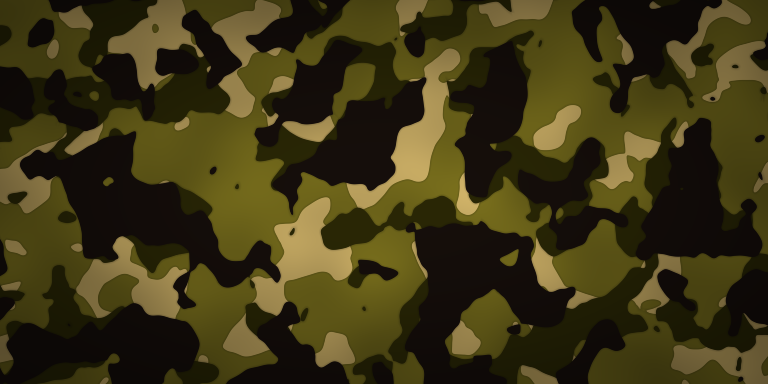
This pattern is drawn by a WebGL 1 fragment shader. Its source:

```glsl
precision highp float;

uniform vec2 u_resolution;

#define PATCH_SCALE 5.0
#define LOBE_WEIGHT 0.55
#define RIPPLE_WEIGHT 0.17
#define WARP_AMOUNT 0.045
#define STRETCH 1.3
#define BLACK_LEVEL 0.105
#define GREEN_LEVEL 0.10
#define TAN_LEVEL 0.155
#define GREEN_FOLLOWS_BLACK 0.35
#define RIM_WIDTH 0.006
#define RIM_DARKENING 0.14
#define VIGNETTE 0.50

const vec3 OLIVE = vec3(0.415, 0.380, 0.098);
const vec3 TAN = vec3(0.71, 0.61, 0.355);
const vec3 DARK_GREEN = vec3(0.155, 0.145, 0.020);
const vec3 BLACK = vec3(0.080, 0.053, 0.040);

mat2 rotation(float angle) {
  float c = cos(angle), s = sin(angle);
  return mat2(c, s, -s, c);
}

float hash(vec2 p) {
  vec3 q = fract(p.xyx * vec3(0.1031, 0.1030, 0.0973));
  q += dot(q, q.yzx + 33.33);
  return fract((q.x + q.y) * q.z);
}

// Contribution of one lattice corner with a random unit gradient
float corner(vec2 cell, vec2 offset) {
  float angle = 6.2832 * hash(cell);
  return dot(vec2(cos(angle), sin(angle)), offset);
}

float gradientNoise(vec2 p) {
  vec2 i = floor(p), f = fract(p);
  vec2 w = f * f * f * (f * (f * 6.0 - 15.0) + 10.0);
  vec2 e = vec2(1.0, 0.0);
  return mix(mix(corner(i, f), corner(i + e, f - e), w.x),
             mix(corner(i + e.yx, f - e.yx), corner(i + 1.0, f - 1.0), w.x), w.y);
}

// Lobed patches: broad shapes, rounded lobes and a fine ripple
float patches(vec2 p, float seed, float angle) {
  vec2 shift = vec2(seed * 17.3, seed * 9.7) + 40.0;
  vec2 warp = vec2(gradientNoise(p * 7.0 + shift),
                   gradientNoise(p * 7.0 + shift.yx + 61.0));
  p = (p + WARP_AMOUNT * warp) * PATCH_SCALE;
  vec2 along = rotation(-angle) * p * vec2(1.0 / STRETCH, STRETCH);
  float broad = gradientNoise(along + shift);
  float lobes = gradientNoise(rotation(0.8) * p * 2.2 + shift + 23.0);
  float ripple = gradientNoise(rotation(1.9) * p * 4.6 + shift + 47.0);
  return broad + LOBE_WEIGHT * lobes + RIPPLE_WEIGHT * ripple;
}

// Signed fields of the layers: x black, y dark green, z tan
vec3 layers(vec2 p) {
  float black = patches(p, 1.0, 0.75);
  float green = 0.9 * patches(p, 2.0, 0.5) + GREEN_FOLLOWS_BLACK * black;
  float sand = patches(p * 0.92, 3.0, 0.9);
  return vec3(black, green, sand) - vec3(BLACK_LEVEL, GREEN_LEVEL, TAN_LEVEL);
}

// Paint a layer by its edge distance, with a faint dark rim outside
vec3 paint(vec3 below, vec3 ink, float dist, float pixel) {
  below *= 1.0 - RIM_DARKENING * smoothstep(-RIM_WIDTH, 0.0, dist);
  return mix(below, ink, smoothstep(-0.6 * pixel, 0.6 * pixel, dist));
}

void main() {
  vec2 uv = gl_FragCoord.xy / u_resolution;
  vec2 p = gl_FragCoord.xy / u_resolution.y;
  float pixel = 1.0 / u_resolution.y;

  // Turn field values into approximate distances for even edges
  float h = 0.001;
  vec3 field = layers(p);
  vec3 dx = (layers(p + vec2(h, 0.0)) - field) / h;
  vec3 dy = (layers(p + vec2(0.0, h)) - field) / h;
  vec3 dist = field / max(sqrt(dx * dx + dy * dy), vec3(0.6));

  // Cloth with soft mottling, then the inks from light to dark
  float mottle = 1.0 + 0.22 * gradientNoise(p * 5.0 + 90.0);
  vec3 color = OLIVE * mottle;
  color = paint(color, TAN * mottle, dist.z, pixel);
  color = paint(color, DARK_GREEN, dist.y, pixel);
  color = paint(color, BLACK, dist.x, pixel);

  // Darken towards the borders
  float falloff = smoothstep(0.15, 1.45, length(uv * 2.0 - 1.0));
  color *= 1.04 - VIGNETTE * falloff;

  gl_FragColor = vec4(color, 1.0);
}
```
